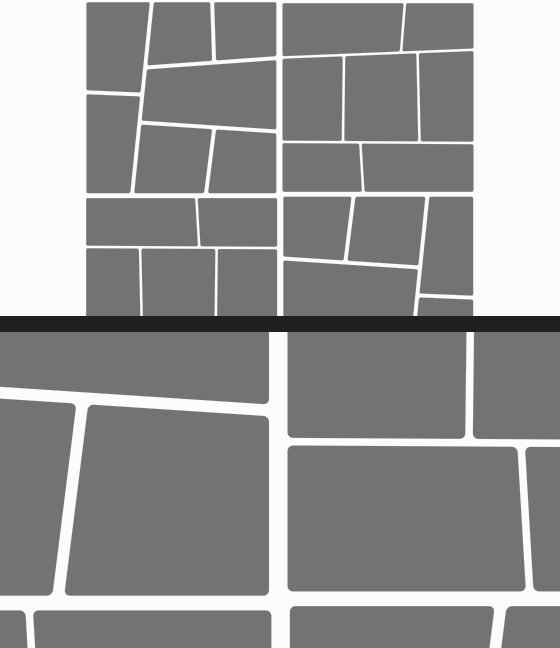
Top, the full canvas; bottom, a detail of the centre.
A Shadertoy shader for this pattern:

```glsl
// Four pages of slanted grey panels separated by pale gutters.
// Each page is a rounded box divided by a small tree of straight cuts;
// the two lower pages are the upper two turned by half a revolution.

// Lengths are in hundredths of the canvas height, measured from the hub.
const vec2 HUB = vec2(-0.06, 38.3);       // x from canvas centre, y from bottom
const vec3 PAPER = vec3(0.99, 0.99, 1.0);
const vec3 PANEL = vec3(0.45);
const float CORNER_RADIUS = 0.6;
const float EDGE_PIXELS = 1.1;            // width of the smoothed edge
const int CUTS = 6;
const int LEAF = -1;

// Left page: lower-left corner, upper-right corner, half gutter
const vec4 LEFT_BOX = vec4(-61.2, 0.55, -1.1, 61.0);
const float LEFT_GUTTER = 0.62;
// Each cut runs from xy to zw
const vec4 LEFT_CUTS[CUTS] = vec4[CUTS](
    vec4(-46.7, 0.6, -40.5, 61.0),
    vec4(-61.3, 32.5, -44.2, 31.8),
    vec4(-41.6, 40.4, -1.1, 43.3),
    vec4(-20.8, 42.5, -21.4, 61.0),
    vec4(-43.7, 22.9, -1.1, 20.1),
    vec4(-23.3, 0.8, -20.8, 20.7));
// Next cut on the left and right side of each cut
const ivec2 LEFT_NEXT[CUTS] = ivec2[CUTS](
    ivec2(1, 2), ivec2(LEAF), ivec2(3, 4),
    ivec2(LEAF), ivec2(LEAF, 5), ivec2(LEAF));

// Right page
const vec4 RIGHT_BOX = vec4(0.85, 1.0, 61.3, 60.7);
const float RIGHT_GUTTER = 0.4;
const vec4 RIGHT_CUTS[CUTS] = vec4[CUTS](
    vec4(0.75, 43.5, 61.2, 45.95),
    vec4(38.4, 45.7, 39.6, 60.8),
    vec4(0.9, 16.8, 61.2, 16.45),
    vec4(20.0, 17.1, 20.3, 43.6),
    vec4(44.2, 17.1, 43.6, 44.8),
    vec4(26.4, 1.0, 25.5, 16.3));
const ivec2 RIGHT_NEXT[CUTS] = ivec2[CUTS](
    ivec2(1, 2), ivec2(LEAF), ivec2(3, 5),
    ivec2(LEAF, 4), ivec2(LEAF), ivec2(LEAF));

// Intersection of two distances with a rounded corner
float roundMax(float a, float b) {
    vec2 corner = max(vec2(a, b) + CORNER_RADIUS, 0.0);
    return min(max(a, b), -CORNER_RADIUS) + length(corner);
}

// Signed distance to a line, positive on its left side
float lineSide(vec2 p, vec4 line) {
    vec2 along = normalize(line.zw - line.xy);
    vec2 rel = p - line.xy;
    return along.x * rel.y - along.y * rel.x;
}

// Signed distance to the panel around p, found by walking the cut tree
float pageDistance(vec2 p, vec4 box, vec4 cuts[CUTS], ivec2 next[CUTS], float gutter) {
    vec2 outside = abs(p - 0.5 * (box.xy + box.zw)) - 0.5 * (box.zw - box.xy);
    float d = roundMax(outside.x, outside.y);
    int node = 0;
    for (int i = 0; i < CUTS; i++) {
        if (node == LEAF) break;
        float side = lineSide(p, cuts[node]);
        d = roundMax(d, gutter - abs(side));
        node = side > 0.0 ? next[node].x : next[node].y;
    }
    return d;
}

void mainImage(out vec4 fragColor, in vec2 fragCoord) {
    float pixel = 100.0 / iResolution.y;
    vec2 p = vec2(fragCoord.x - 0.5 * iResolution.x, fragCoord.y) * pixel - HUB;

    // Half-turn symmetry about the hub
    if (p.y < 0.0) p = -p;

    float d = p.x < 0.0
        ? pageDistance(p, LEFT_BOX, LEFT_CUTS, LEFT_NEXT, LEFT_GUTTER)
        : pageDistance(p, RIGHT_BOX, RIGHT_CUTS, RIGHT_NEXT, RIGHT_GUTTER);

    // Smooth panel edges
    float cover = clamp(0.5 - d / (EDGE_PIXELS * pixel), 0.0, 1.0);
    fragColor = vec4(mix(PAPER, PANEL, cover), 1.0);
}
```
